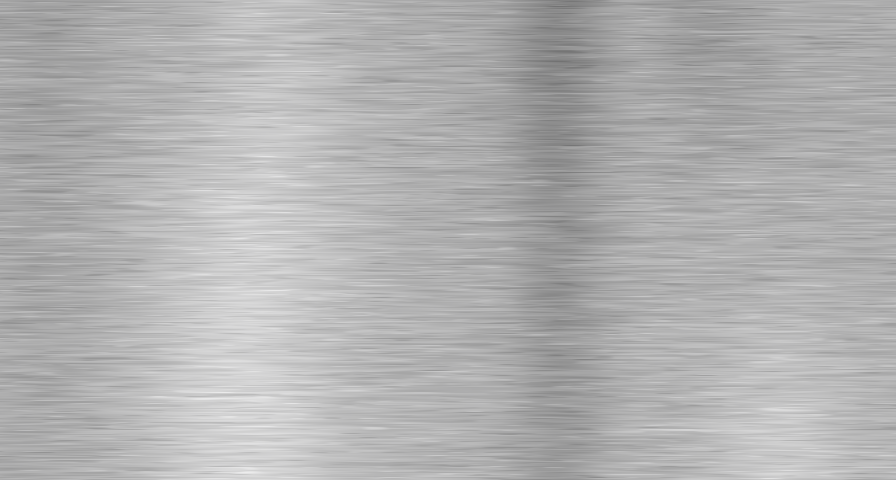
A WebGL 1 fragment shader for this texture:

```glsl
precision highp float;
// Brushed steel: fine horizontal grain under soft vertical bands of reflected light.

uniform vec2 u_resolution;

const float BASE_TONE = 0.687;
const vec3 STEEL_TINT = vec3(1.0, 1.0, 1.002);

// Grain layers: cells across the width, rows up the height
const vec2 FINE_CELLS = vec2(24.0, 390.0);
const vec2 MEDIUM_CELLS = vec2(16.0, 260.0);
const vec2 BROAD_CELLS = vec2(10.0, 95.0);
const vec2 SCRATCH_CELLS = vec2(26.0, 350.0);
const float FINE_GAIN = 0.088;
const float MEDIUM_GAIN = 0.050;
const float BROAD_GAIN = 0.026;
const float SCRATCH_GAIN = 0.062;
const float ROW_SOFTNESS = 0.32;

// Reflections: centre, half width, strength
const vec3 MAIN_GLOW = vec3(0.283, 0.105, 0.128);
const vec3 MAIN_SHADE = vec3(0.622, 0.055, -0.122);
const vec3 LEFT_SHADE = vec3(0.040, 0.065, -0.040);
const vec3 LOW_GLOW = vec3(0.870, 0.078, 0.085);
const vec3 HIGH_SHADE = vec3(0.790, 0.065, -0.065);

float hash(vec2 p) {
  vec3 q = fract(p.xyx * vec3(0.1031, 0.1030, 0.0973));
  q += dot(q, q.yzx + 33.33);
  return fract((q.x + q.y) * q.z);
}

// Smooth random tone along one row, shifted so that cell ends never line up
float rowTone(float x, float row, float seed) {
  float shifted = x + 61.0 * hash(vec2(row, seed));
  float cell = floor(shifted);
  float t = smoothstep(0.0, 1.0, shifted - cell);
  vec2 key = vec2(cell, row + seed * 37.0);
  return mix(hash(key), hash(key + vec2(1.0, 0.0)), t);
}

// Long thin cells with crisp but smoothed row edges, from 0 to 1
float grain(vec2 uv, vec2 cells, float seed) {
  vec2 p = uv * cells;
  float row = floor(p.y);
  float t = smoothstep(0.5 - ROW_SOFTNESS, 0.5 + ROW_SOFTNESS, p.y - row);
  return mix(rowTone(p.x, row, seed), rowTone(p.x, row + 1.0, seed), t);
}

float band(float x, vec3 shape) {
  float d = (x - shape.x) / shape.y;
  return shape.z * exp(-d * d);
}

float reflections(vec2 uv) {
  float low = 1.0 - smoothstep(0.0, 0.55, uv.y);
  float high = smoothstep(0.45, 1.0, uv.y);
  float sway = 0.012 * sin(uv.y * 5.0 + 0.6);
  float tone = band(uv.x + sway, MAIN_GLOW) * (1.0 - 0.4 * high);
  tone += band(uv.x, MAIN_SHADE) * (0.85 + 0.3 * high);
  tone += band(uv.x, LEFT_SHADE);
  tone += band(uv.x, LOW_GLOW) * low;
  tone += band(uv.x, HIGH_SHADE) * high;
  return tone + 0.018 * (low - high);
}

void main() {
  vec2 uv = gl_FragCoord.xy / u_resolution;
  float tone = BASE_TONE + reflections(uv);

  // Layered brushing
  tone += FINE_GAIN * (grain(uv, FINE_CELLS, 1.0) - 0.5);
  tone += MEDIUM_GAIN * (grain(uv, MEDIUM_CELLS, 2.0) - 0.5);
  tone += BROAD_GAIN * (grain(uv, BROAD_CELLS, 3.0) - 0.5);

  // Sparse bright and dark scratches
  float scratch = grain(uv, SCRATCH_CELLS, 4.0);
  tone += SCRATCH_GAIN * smoothstep(0.75, 1.0, scratch);
  tone -= SCRATCH_GAIN * smoothstep(0.75, 1.0, 1.0 - scratch);

  gl_FragColor = vec4(clamp(tone * STEEL_TINT, 0.0, 1.0), 1.0);
}
```
